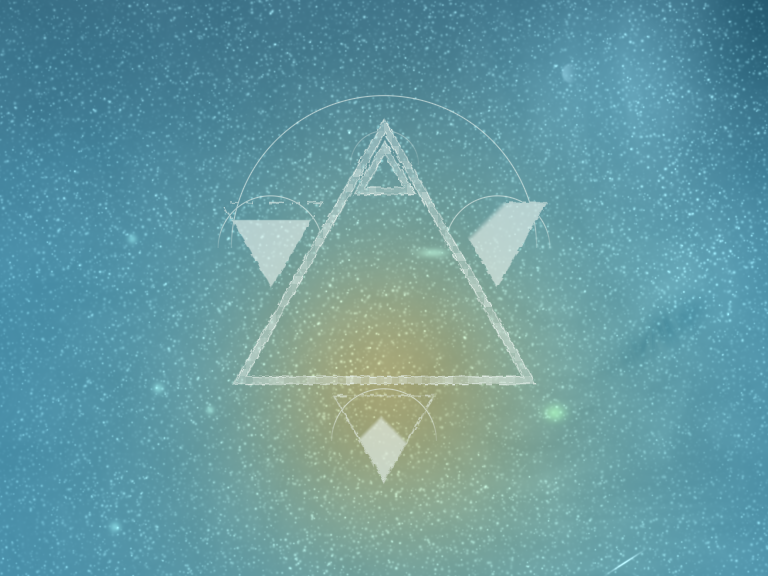
Write a Shadertoy shader that draws this background.

```glsl
// A teal star field with a warm central glow, overlaid by chalky triangles and arcs.
// Layered sines make the haze, cellular noise scatters the stars, and
// half-plane distances build the triangles, roughened by a cell-based offset.

const vec3 DEEP_TEAL = vec3(0.22, 0.43, 0.52);
const vec3 SEA_BLUE = vec3(0.28, 0.56, 0.67);
const vec3 SAGE = vec3(0.51, 0.66, 0.59);
const vec3 GOLD = vec3(0.67, 0.64, 0.43);
const vec3 CHALK = vec3(0.91, 0.95, 0.93);
const float ARC_BASE = 0.569;

vec2 hash2(vec2 p) {
    vec3 q = fract(vec3(p.xyx) * vec3(0.1031, 0.1030, 0.0973));
    q += dot(q, q.yzx + 33.33);
    return fract((q.xx + q.yz) * q.zy);
}

// Sum of turned, warped sines, roughly -1 to 1
float haze(vec2 p) {
    float sum = 0.0, amp = 0.5;
    for (int i = 0; i < 6; i++) {
        p = mat2(0.8, 0.6, -0.6, 0.8) * p * 1.7 + 1.3;
        p += 0.6 * sin(p.yx * 1.3);
        sum += amp * sin(p.x) * cos(p.y);
        amp *= 0.68;
    }
    return sum;
}

float glow(vec2 p, vec2 center, vec2 radius) {
    vec2 q = (p - center) / radius;
    return exp(-dot(q, q));
}

// One star per cell, with random place, size and brightness
float stars(vec2 p, float scale, float px) {
    vec2 g = p * scale, cell = floor(g);
    float light = 0.0;
    for (int k = 0; k < 9; k++) {
        vec2 id = cell + vec2(k % 3 - 1, k / 3 - 1);
        vec2 rnd = hash2(id + scale);
        float d = length(g - id - hash2(id + 71.7)) / scale;
        float r = mix(0.0010, 0.0022, rnd.x) + 0.35 * px;
        light += pow(rnd.y, 4.0) * exp(-d * d / (r * r));
    }
    return light;
}

// Mitred isosceles triangle; dir is 1 with the apex up, -1 with it down
float triangle(vec2 p, vec2 apex, vec2 size, float dir) {
    vec2 q = vec2(abs(p.x - apex.x), (p.y - apex.y) * dir);
    return max(dot(q, normalize(size.yx)), -q.y - size.y);
}

float fill(float d, float px) { return 1.0 - smoothstep(-px, px, d); }

float stroke(float d, float width, float px) { return fill(abs(d) - width, px); }

// Upper half circle, fading near its ends
float arc(vec2 p, vec2 center, float radius, float px) {
    float ends = smoothstep(-0.002, 0.05, p.y - center.y);
    return stroke(length(p - center) - radius, 0.0006, px) * mix(0.25, 0.85, ends)
        * step(center.y, p.y);
}

// Pale band between two broken outlines
float band(float d, float width, float wear, float px) {
    float edges = max(stroke(d, 0.0013, px), stroke(d + width, 0.0014, px));
    float body = fill(abs(d + 0.5 * width) - 0.5 * width, px);
    return max(edges * mix(0.55, 0.95, wear), body * mix(0.25, 0.55, wear));
}

vec3 sky(vec2 p, float px) {
    float n = haze(p * 2.6), fine = haze(p * 9.0 + 4.0);
    vec3 col = mix(SEA_BLUE, DEEP_TEAL, smoothstep(0.45, 1.08, p.y + 0.08 * n));
    col = mix(col, SAGE, 0.92 * glow(p, vec2(0.06, 0.24), vec2(0.43, 0.42)));
    col = mix(col, SAGE, 0.30 * glow(p, vec2(0.02, 0.60), vec2(0.30, 0.25)));
    col = mix(col, GOLD, 0.85 * glow(p, vec2(0.0, 0.33), vec2(0.20, 0.21)));
    col += vec3(0.13, 0.16, 0.16) * glow(p, vec2(0.38, 0.88), vec2(0.17, 0.15)) * (0.8 + 0.6 * n);
    col += vec3(0.07, 0.08, 0.07) * glow(p, vec2(0.42, 0.27), vec2(0.22, 0.38)) * (0.8 + n);
    col -= 0.09 * glow(p, vec2(0.67, 1.0), vec2(0.13, 0.22));
    vec2 cloud = p - vec2(0.475, 0.415);
    cloud.y -= 0.6 * cloud.x;
    col -= vec3(0.13, 0.11, 0.09) * glow(cloud, vec2(0.0), vec2(0.065, 0.035)) * (0.8 + fine);
    col += 0.018 * n + 0.014 * fine;
    float light = stars(p, 42.0, px) * 0.30 + stars(p, 85.0, px) * 0.25 + stars(p, 140.0, px) * 0.19;
    col += vec3(0.85, 1.0, 0.95) * light * (0.85 + 0.4 * n);
    // A few hazy lights, a faint moon and a streak
    float hazy = glow(p, vec2(-0.392, 0.326), vec2(0.009)) + glow(p, vec2(-0.302, 0.288), vec2(0.007))
        + glow(p, vec2(-0.437, 0.585), vec2(0.008)) + glow(p, vec2(-0.467, 0.085), vec2(0.009))
        + glow(p, vec2(0.085, 0.561), vec2(0.025, 0.008));
    col += vec3(0.16, 0.21, 0.18) * hazy;
    col += vec3(0.14, 0.23, 0.10) * glow(p, vec2(0.297, 0.283), vec2(0.018, 0.014));
    vec2 moon = p - vec2(0.326, 0.873);
    col += 0.13 * fill(length(moon) - 0.017, 0.003) * smoothstep(0.012, -0.016, moon.x);
    vec2 streak = mat2(0.84, -0.54, 0.54, 0.84) * (p - vec2(0.418, 0.023));
    return col + 0.35 * glow(streak, vec2(0.0), vec2(0.026, 0.0018));
}

void mainImage(out vec4 fragColor, in vec2 fragCoord) {
    float px = 1.0 / iResolution.y;
    vec2 p = (fragCoord - 0.5 * vec2(iResolution.x, 0.0)) * px;
    vec2 rough = p + (hash2(floor(p * 170.0)) - 0.5) * 0.0036;
    float wear = hash2(floor(p * 75.0) + 9.0).x;
    vec2 small = vec2(0.087, 0.148);

    // Main and nested triangles
    float ink = band(triangle(rough, vec2(0.001, 0.793), vec2(0.261, 0.459), 1.0), 0.0115, wear, px);
    ink = max(ink, band(triangle(rough, vec2(0.001, 0.754), vec2(0.053, 0.091), 1.0), 0.0105, wear, px));

    // Three inverted triangles, each filled below its own cut
    float left = triangle(rough, vec2(-0.195, 0.500), small, -1.0);
    float right = triangle(rough, vec2(0.196, 0.501), small, -1.0);
    float low = triangle(rough, vec2(0.0, 0.165), small, -1.0);
    float body = fill(max(left, p.y - 0.618), px);
    body += fill(right, px) * smoothstep(-0.006, 0.008, dot(p - vec2(0.177, 0.616), vec2(0.7, -0.7)));
    body += fill(low, px) * smoothstep(-0.004, 0.009, 0.278 - p.y - abs(p.x + 0.005));
    ink = max(ink, 0.62 * body);
    float dashed = stroke(left, 0.001, px) * step(0.62, p.y) * step(0.4, wear);
    ink = max(ink, 0.7 * max(dashed, stroke(low, 0.0014, px) * mix(0.5, 1.0, wear)));

    // Thin half circles
    ink = max(ink, arc(p, vec2(0.0, ARC_BASE), 0.265, px));
    ink = max(ink, arc(p, vec2(0.001, 0.714), 0.059, px) * 0.6);
    ink = max(ink, arc(p, vec2(0.0, 0.234), 0.091, px));
    for (float side = -1.0; side < 2.0; side += 2.0)
        ink = max(ink, arc(p, vec2(side * 0.197, ARC_BASE), 0.091, px));

    fragColor = vec4(clamp(mix(sky(p, px), CHALK, ink), 0.0, 1.0), 1.0);
}
```
